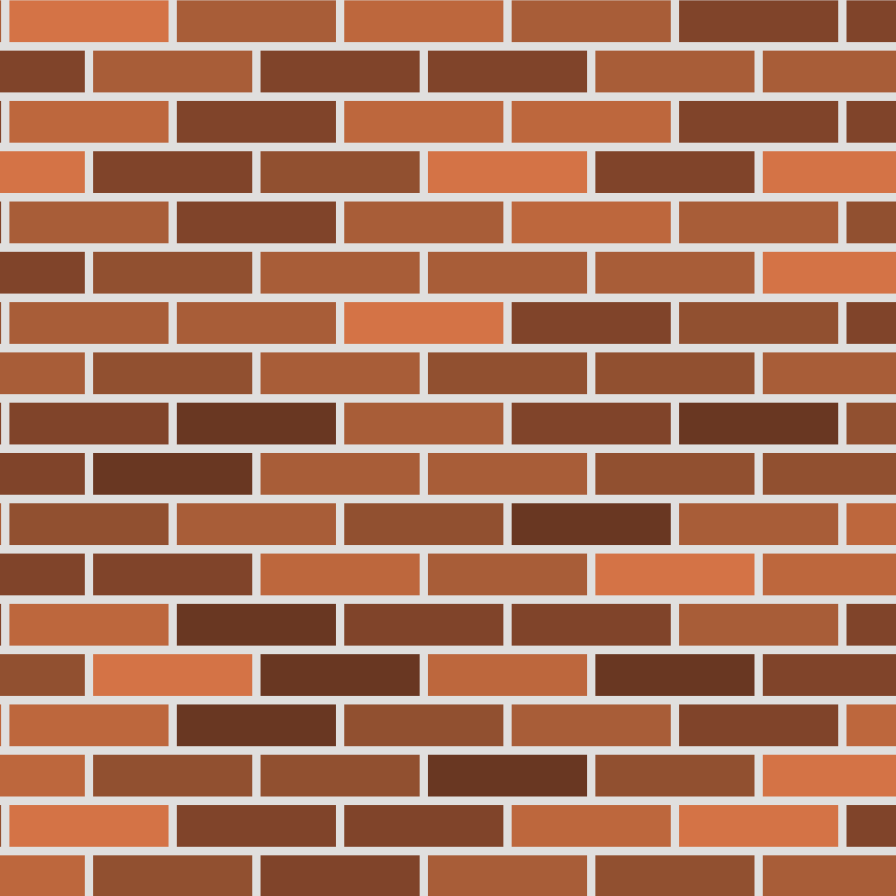
Reproduce this pattern procedurally as a Shadertoy shader.

```glsl
// Running-bond brick wall: flat bricks in six clay tones with pale mortar.
// Rows are counted from the top, every second row shifts by half a brick,
// and an integer hash of each cell picks its tone from a weighted palette.

// Lengths are fractions of the canvas height.
const vec2 PITCH = vec2(0.18685, 0.05613);       // brick plus one joint
const vec2 BRICK = vec2(0.17760, 0.04660);       // visible brick face
const vec2 FIRST_CENTER = vec2(0.0993, 0.0237);  // from the upper left
const float ROW_SHIFT = 0.5;                     // in brick pitches
const uint SEED = 17u;

const vec3 MORTAR = vec3(0.880, 0.873, 0.870);
const int TONE_COUNT = 6;
const vec3 TONES[TONE_COUNT] = vec3[TONE_COUNT](
    vec3(0.412, 0.216, 0.133),
    vec3(0.500, 0.267, 0.165),
    vec3(0.570, 0.312, 0.188),
    vec3(0.660, 0.363, 0.218),
    vec3(0.740, 0.405, 0.240),
    vec3(0.830, 0.452, 0.273));
// Cumulative share of the bricks up to and including each tone.
const float TONE_LIMITS[TONE_COUNT] = float[TONE_COUNT](
    0.13, 0.385, 0.555, 0.77, 0.94, 1.0);

// Uniform value in [0, 1) for an integer cell.
float cellHash(ivec2 cell) {
    uvec2 c = uvec2(cell + 64);
    uint h = c.x * 1597334677u ^ c.y * 3812015801u ^ SEED * 2654435769u;
    h = (h ^ (h >> 16)) * 2246822519u;
    h = (h ^ (h >> 13)) * 3266489917u;
    h ^= h >> 16;
    return float(h >> 8) / 16777216.0;
}

// Picks a palette entry according to the tone shares.
vec3 brickTone(ivec2 cell) {
    float pick = cellHash(cell);
    int tone = 0;
    for (int i = 0; i < TONE_COUNT - 1; i++) {
        tone += int(pick >= TONE_LIMITS[i]);
    }
    return TONES[tone];
}

// Antialiased coverage of a centered rectangle.
float boxCoverage(vec2 p, vec2 size, float pixel) {
    vec2 inside = clamp((0.5 * size - abs(p)) / pixel + 0.5, 0.0, 1.0);
    return inside.x * inside.y;
}

void mainImage(out vec4 fragColor, in vec2 fragCoord) {
    float pixel = 1.0 / iResolution.y;
    vec2 uv = fragCoord * pixel;

    // Brick grid, with odd rows shifted sideways.
    vec2 grid = (vec2(uv.x, 1.0 - uv.y) - FIRST_CENTER) / PITCH + 0.5;
    grid.x -= ROW_SHIFT * mod(floor(grid.y), 2.0);
    vec2 cell = floor(grid);
    vec2 local = (grid - cell - 0.5) * PITCH;

    // Lay the brick face over the mortar.
    float face = boxCoverage(local, BRICK, pixel);
    vec3 color = mix(MORTAR, brickTone(ivec2(cell)), face);
    fragColor = vec4(color, 1.0);
}
```
